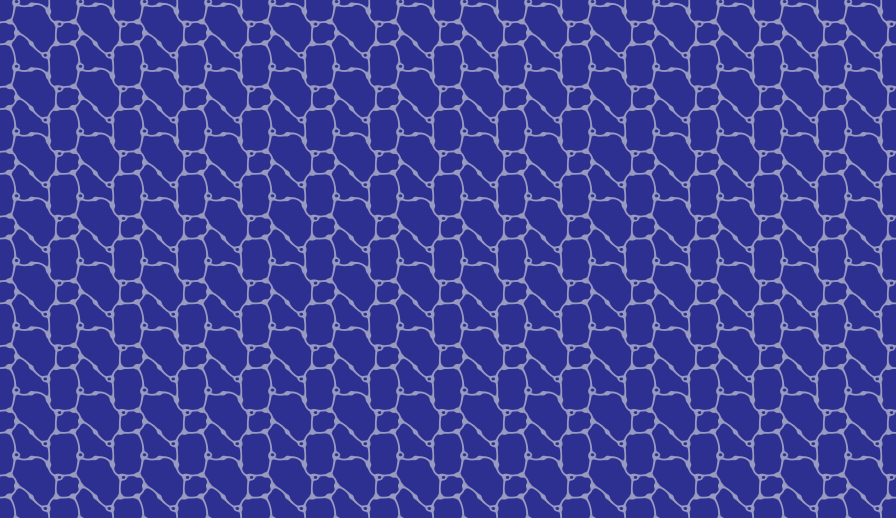
A Shadertoy shader for this pattern:

```glsl
const vec2 CANVAS = vec2(1152.0, 666.0);   // design units
const vec2 REPEATS = vec2(14.0, 8.0);
const vec3 CELL_BLUE = vec3(0.18, 0.19, 0.57);
const vec3 VEIN_LILAC = vec3(0.595, 0.605, 0.75);

// Closed outline of the tall cell: joint, control, joint, control...
const vec2 OUTLINE[14] = vec2[14](
    vec2(100, 84), vec2(111, 86), vec2(121, 83), vec2(131, 95),
    vec2(129, 115), vec2(127, 136), vec2(122, 139), vec2(112, 139),
    vec2(101, 141), vec2(90, 138), vec2(90, 126), vec2(92, 112),
    vec2(89, 99), vec2(91, 86));

// Connecting veins: start, control, end
const vec2 BRANCHES[21] = vec2[21](
    vec2(101, 141), vec2(98, 155), vec2(100, 167),
    vec2(122, 139), vec2(131, 142), vec2(131, 153),
    vec2(131, 153), vec2(130, 163), vec2(121, 166),
    vec2(131, 153), vec2(142, 156), vec2(150, 167),
    vec2(150, 167), vec2(160, 181), vec2(171, 182),
    vec2(129, 115), vec2(138, 122), vec2(150, 117),
    vec2(150, 117), vec2(164, 113), vec2(172, 126));

// Small openings where veins meet
const vec2 PORES[3] = vec2[3](vec2(131, 113), vec2(104, 142), vec2(168, 182));

float smoothUnion(float a, float b, float k) {
    float h = max(k - abs(a - b), 0.0) / k;
    return min(a, b) - 0.25 * k * h * h;
}

// Offset from a centre to its nearest periodic copy
vec2 wrapOffset(vec2 p, vec2 centre, vec2 tile) {
    vec2 q = p - centre;
    return q - tile * round(q / tile);
}

vec2 bezier(vec2 a, vec2 b, vec2 c, float t) {
    return mix(mix(a, b, t), mix(b, c, t), t);
}

// Curved stroke that swells toward both ends
float vein(vec2 p, vec2 a, vec2 b, vec2 c, vec2 tile) {
    vec2 q = wrapOffset(p, b, tile) + b;
    const float STEPS = 8.0;
    float d = 1e3;
    vec2 start = a;
    for (float i = 0.0; i < STEPS; i++) {
        vec2 end = bezier(a, b, c, (i + 1.0) / STEPS);
        vec2 along = end - start;
        float h = clamp(dot(q - start, along) / dot(along, along), 0.0, 1.0);
        float taper = 2.0 * (i + h) / STEPS - 1.0;
        float halfWidth = mix(1.1, 1.8, taper * taper);
        d = min(d, length(q - start - along * h) - halfWidth);
        start = end;
    }
    return d;
}

float veinNetwork(vec2 p, vec2 tile) {
    float d = 1e3;
    for (int i = 0; i < 14; i += 2) {
        float side = vein(p, OUTLINE[i], OUTLINE[i + 1], OUTLINE[(i + 2) % 14], tile);
        d = smoothUnion(d, side, 4.0);
    }
    for (int i = 0; i < 21; i += 3) {
        float branch = vein(p, BRANCHES[i], BRANCHES[i + 1], BRANCHES[i + 2], tile);
        d = smoothUnion(d, branch, 4.0);
    }
    // Thicken the joints, then open each pore
    for (int i = 0; i < 3; i++) {
        float r = length(wrapOffset(p, PORES[i], tile) * vec2(0.85, 1.0));
        d = smoothUnion(d, r - 3.8, 3.0);
        d = max(d, 1.9 - r);
    }
    return d;
}

void mainImage(out vec4 fragColor, in vec2 fragCoord) {
    vec2 uv = fragCoord / iResolution.xy;
    vec2 p = vec2(uv.x, 1.0 - uv.y) * CANVAS - CANVAS / 3.0;
    float pixel = CANVAS.y / iResolution.y;
    float d = veinNetwork(p, CANVAS / REPEATS);
    float coverage = clamp(0.5 - d / pixel, 0.0, 1.0);
    fragColor = vec4(mix(CELL_BLUE, VEIN_LILAC, coverage), 1.0);
}
```
